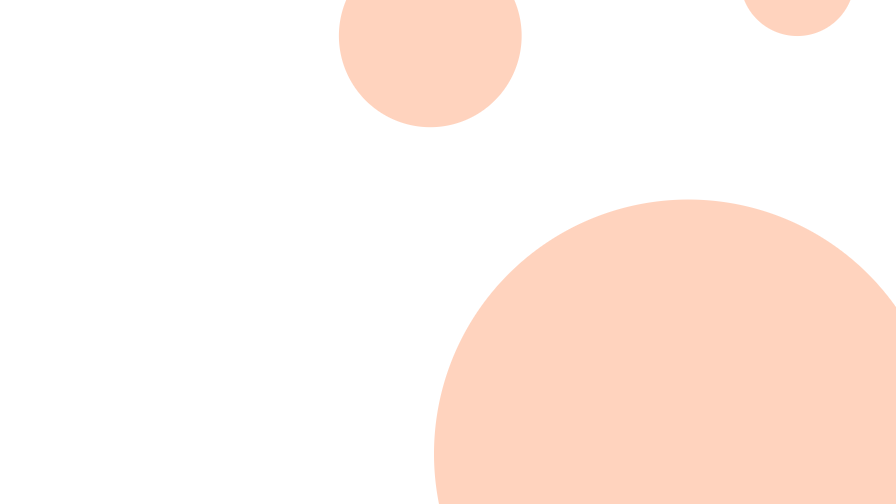
Reproduce this background procedurally as a Shadertoy shader.

```glsl
// Three flat peach discs on a white ground: a large one rising from the
// lower right and two smaller ones cut off by the top edge.
// Each disc is a signed distance, smoothed over about one pixel.

#define PAPER vec3(1.0)
#define PEACH vec3(1.0, 0.827, 0.745)

// Discs as (centre x, centre y, radius), in canvas heights
#define LARGE_DISC  vec3(1.3657, 0.0995, 0.5046)
#define MEDIUM_DISC vec3(0.8537, 0.9289, 0.1813)
#define SMALL_DISC  vec3(1.5820, 1.0420, 0.1135)

float discDistance(vec2 point, vec3 disc) {
    return length(point - disc.xy) - disc.z;
}

void mainImage(out vec4 fragColor, in vec2 fragCoord) {
    // Height units, with x scaled to keep the layout on a 16:9 canvas
    vec2 point = fragCoord / iResolution.y;
    float pixel = 1.0 / iResolution.y;

    // Union of the discs
    float shape = discDistance(point, LARGE_DISC);
    shape = min(shape, discDistance(point, MEDIUM_DISC));
    shape = min(shape, discDistance(point, SMALL_DISC));

    // Antialiased fill
    float coverage = clamp(0.5 - shape / pixel, 0.0, 1.0);
    fragColor = vec4(mix(PAPER, PEACH, coverage), 1.0);
}
```
